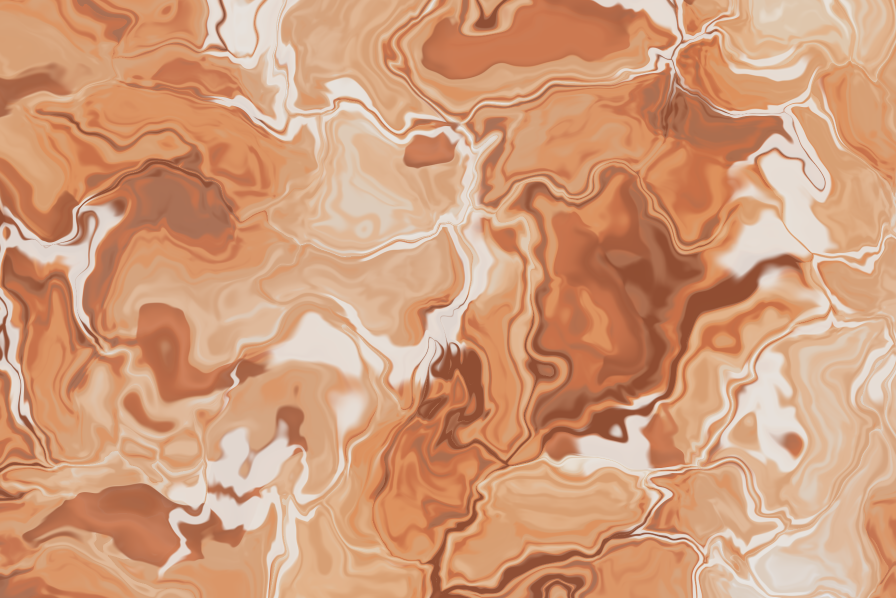
This texture is drawn by a Shadertoy shader. Its source:

```glsl
// Poured marble paint: folded amber pools rimmed by rust strands and milky veins.

const mat2 TURN = mat2(0.78, 0.62, -0.62, 0.78);

const vec3 UMBER  = vec3(0.56, 0.31, 0.21);
const vec3 BROWN  = vec3(0.67, 0.44, 0.33);
const vec3 RUST   = vec3(0.78, 0.45, 0.30);
const vec3 ORANGE = vec3(0.86, 0.58, 0.39);
const vec3 TAN    = vec3(0.84, 0.63, 0.47);
const vec3 PEACH  = vec3(0.88, 0.71, 0.57);
const vec3 CREAM  = vec3(0.87, 0.79, 0.71);
const vec3 MILK   = vec3(0.91, 0.89, 0.87);

vec3 hash3(vec2 c) {
    vec3 h = vec3(dot(c, vec2(127.1, 311.7)),
                  dot(c, vec2(269.5, 183.3)),
                  dot(c, vec2(419.2, 371.9)));
    return fract(sin(h) * 43758.5);
}

// Layered, bent sines, roughly -1 to 1
float waves(vec2 p, float seed) {
    float sum = 0.0, gain = 0.5;
    for (int i = 0; i < 5; i++) {
        sum += gain * sin(p.x + seed + 1.3 * sin(0.8 * p.y + 1.7 * seed));
        p = TURN * p * 1.8 + seed;
        gain *= 0.55;
    }
    return sum;
}

// Pushes the plane around to fold the paint
vec2 stir(vec2 p, float freq, float amount, float seed) {
    return p + amount * vec2(waves(p * freq, seed), waves(p.yx * freq, seed + 5.3));
}

// Cellular noise: x = gap between the two nearest seeds, y = cell value
vec2 cells(vec2 p) {
    vec2 base = floor(p);
    float first = 9.0, second = 9.0, value = 0.0;
    for (int y = -1; y <= 1; y++)
    for (int x = -1; x <= 1; x++) {
        vec2 cell = base + vec2(x, y);
        vec3 h = hash3(cell);
        float d = length(cell + h.xy - p);
        if (d < first) { second = first; first = d; value = h.z; }
        else second = min(second, d);
    }
    return vec2(second - first, value);
}

// Dark to light pigment ramp
vec3 pigment(float tone) {
    vec3 c = mix(UMBER, BROWN, smoothstep(0.04, 0.18, tone));
    c = mix(c, RUST,   smoothstep(0.20, 0.29, tone));
    c = mix(c, ORANGE, smoothstep(0.30, 0.40, tone));
    c = mix(c, TAN,    smoothstep(0.42, 0.52, tone));
    c = mix(c, PEACH,  smoothstep(0.55, 0.70, tone));
    c = mix(c, CREAM,  smoothstep(0.71, 0.83, tone));
    return mix(c, MILK, smoothstep(0.86, 1.02, tone));
}

vec3 paint(vec2 p) {
    vec2 q = stir(stir(p, 8.0, 0.12, 1.0), 15.0, 0.045, 2.6);
    vec2 cell = cells(q * vec2(4.0, 5.0) + 3.0);
    float edge = cell.x;
    float pool = waves(q * 7.0, 4.0);

    // Pools with faint flow lines and fine brushed grain
    float tone = 0.54 + 0.33 * pool + 0.28 * (cell.y - 0.5);
    tone += 0.045 * sin(26.0 * pool + 9.0 * edge);
    tone += 0.035 * waves(q * vec2(45.0, 70.0), 6.0);

    // Parallel strands hugging some of the pool borders
    float strength = smoothstep(-0.4, 0.4, waves(p * 6.0, 9.0));
    float rim = exp(-5.0 * edge) * mix(0.3, 1.0, strength);
    tone += rim * (0.48 * sin(32.0 * edge + 5.0 * pool) - 0.12);
    vec3 color = pigment(tone);

    // Warm and greyish drifts
    float warmth = waves(q * 5.0 + 2.0, 7.4);
    color *= 1.0 + vec3(0.01, -0.03, -0.09) * warmth;

    // Spilled rust islands
    float spill = waves(q * 8.0, 12.7);
    vec3 spillColor = mix(RUST, UMBER, 0.35 + 0.4 * sin(9.0 * pool));
    color = mix(color, spillColor, 0.85 * smoothstep(0.66, 0.72, spill));

    // Thin milky veins of changing width
    float width = 0.06 * smoothstep(-0.1, 0.7, waves(p * 9.0, 15.2));
    float offset = abs(edge - 0.10 - 0.05 * pool);
    float vein = 1.0 - smoothstep(width, width + 0.035, offset);
    return mix(color, MILK, 0.9 * vein * smoothstep(0.0, 0.025, width));
}

void mainImage(out vec4 fragColor, in vec2 fragCoord) {
    const int SIDE = 2;
    vec3 sum = vec3(0.0);
    for (int y = 0; y < SIDE; y++)
    for (int x = 0; x < SIDE; x++) {
        vec2 offset = (vec2(x, y) + 0.5) / float(SIDE) - 0.5;
        sum += paint((fragCoord + offset) / iResolution.y);
    }
    fragColor = vec4(sum / float(SIDE * SIDE), 1.0);
}
```
